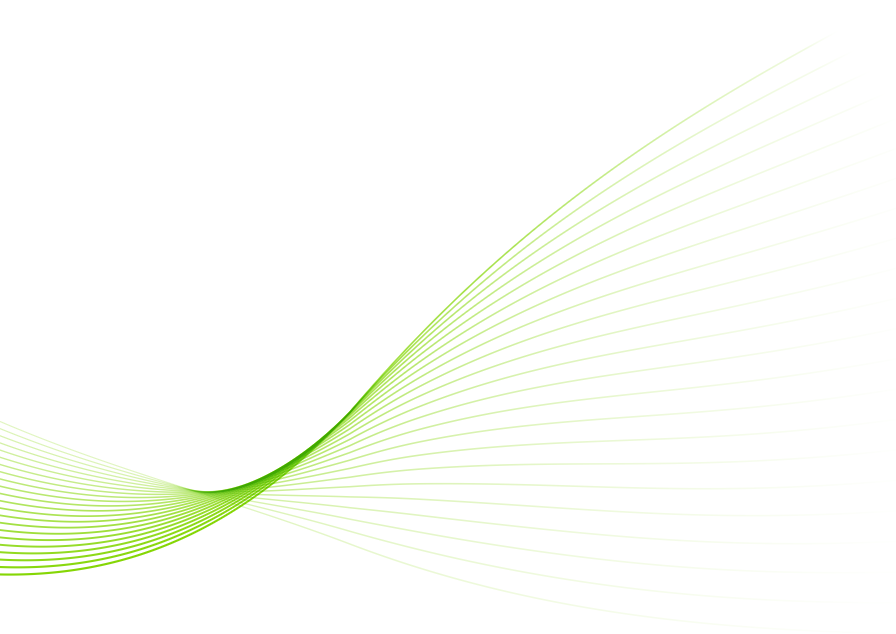
This background is drawn by a Shadertoy shader. Its source:

```glsl
// A fan of fine green curves on white, gathered into a twist and fading to the right.

const int   LINE_COUNT  = 22;
const vec3  PAPER       = vec3(1.0);
const vec3  INK         = vec3(0.52, 0.84, 0.02);
const vec3  DEEPEST     = vec3(0.25, 0.66, 0.0);
const float KNOT_X      = 0.3906;  // where the two spans of each curve join
const float BULGE       = 0.0443;  // lift of the middle curves
const float BULGE_X     = 0.469;
const vec2  BULGE_WIDTH = vec2(0.17, 0.237);  // left and right spread
const vec2  LEFT_WIDTH  = vec2(0.0024, 0.0013);  // strongest, faintest line
const float RIGHT_WIDTH = 0.0018;

// Cubic span: ends.xy are heights, slopes.xy the slopes there
float hermite(float x, float x0, float x1, vec2 ends, vec2 slopes) {
    float span = x1 - x0;
    float s = (x - x0) / span;
    float r = 1.0 - s;
    return ends.x * r * r * (1.0 + 2.0 * s) + ends.y * s * s * (3.0 - 2.0 * s)
         + span * s * r * (slopes.x * r - slopes.y * s);
}

// First boundary curve: low on the left, high on the right
float risingCurve(float x) {
    return x < KNOT_X
        ? hermite(x, 0.0, KNOT_X, vec2(0.0664, 0.2474), vec2(-0.02, 1.08))
        : hermite(x, KNOT_X, 1.0, vec2(0.2474, 0.707), vec2(1.18, 0.53));
}

// Last boundary curve: high on the left, low on the right
float fallingCurve(float x) {
    return x < KNOT_X
        ? hermite(x, 0.0, KNOT_X, vec2(0.237, 0.1003), vec2(-0.43, -0.38))
        : hermite(x, KNOT_X, 1.0, vec2(0.1003, 0.0005), vec2(-0.38, -0.02));
}

float bulge(float x) {
    float u = (x - BULGE_X) / (x < BULGE_X ? BULGE_WIDTH.x : BULGE_WIDTH.y);
    return BULGE * exp(-0.5 * u * u);
}

vec3 curveParts(float x) {
    return vec3(risingCurve(x), fallingCurve(x), bulge(x));
}

// Share of a pixel covered by a line, exact for lines thinner than the pixel
float lineCoverage(float dist, float width, float pixel) {
    float top = min(dist + 0.5 * pixel, 0.5 * width);
    float bottom = max(dist - 0.5 * pixel, -0.5 * width);
    return clamp((top - bottom) / pixel, 0.0, 1.0);
}

// Ink strength along a line; t is 0 on the rising curve and 1 on the falling one
float inkStrength(float x, float t) {
    float fade = pow(clamp(1.0 - (x - 0.3) / 0.75, 0.0, 1.0), 1.5);
    float lineEnd = 0.94 + 0.4 * t;
    float tip = 1.0 - smoothstep(lineEnd - 0.05, lineEnd, x);
    float first = 1.0 + 0.35 * step(t, 0.01) * smoothstep(0.4, 0.6, x);
    return mix(1.0, 0.25, t) * min(fade, 1.0) * tip * first;
}

void mainImage(out vec4 fragColor, in vec2 fragCoord) {
    // Both axes in units of the canvas width, with height fitted to the frame
    float pixel = 1.0 / iResolution.x;
    vec2 p = vec2(fragCoord.x / iResolution.x,
                  fragCoord.y / iResolution.y * 0.707);

    const float STEP = 0.002;
    vec3 parts = curveParts(p.x);
    vec3 slopes = (curveParts(p.x + STEP) - curveParts(p.x - STEP)) / (2.0 * STEP);

    vec3 color = PAPER;
    for (int i = 0; i < LINE_COUNT; i++) {
        float t = float(i) / float(LINE_COUNT - 1);
        vec3 weights = vec3(1.0 - t, t, 4.0 * t * (1.0 - t));
        float slope = dot(slopes, weights);
        float dist = (p.y - dot(parts, weights)) / sqrt(1.0 + slope * slope);

        float width = mix(mix(LEFT_WIDTH.x, LEFT_WIDTH.y, t), RIGHT_WIDTH,
                          smoothstep(0.15, 0.5, p.x));
        float ink = lineCoverage(dist, width, pixel) * inkStrength(p.x, t);
        color *= mix(vec3(1.0), INK, ink);
    }
    fragColor = vec4(max(color, DEEPEST), 1.0);
}
```
